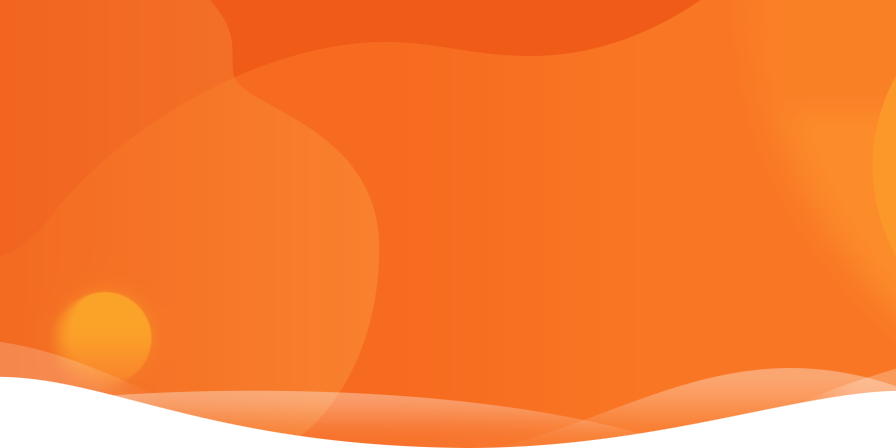
Give the GLSL for this background, as a Shadertoy shader.

```glsl
// Orange banner of layered waves with a soft sun, warm glows and a white curved foot.

#define GRID vec2(768.0, 384.0)          // design units across the canvas
#define SUN_CENTER vec2(90.0, 94.0)
#define SUN_RADIUS 40.0
#define GLOW_BLUR 26.0
#define VEIL_STRENGTH 0.35

const vec3 DEEP_ORANGE = vec3(0.940, 0.355, 0.095);
const vec3 BODY_LEFT   = vec3(0.967, 0.420, 0.125);
const vec3 BODY_RIGHT  = vec3(0.976, 0.463, 0.140);
const vec3 BLOB_LEFT   = vec3(0.952, 0.415, 0.130);
const vec3 BLOB_RIGHT  = vec3(0.976, 0.505, 0.180);
const vec3 SHADE_LEFT  = vec3(0.945, 0.395, 0.125);
const vec3 SHADE_RIGHT = vec3(0.955, 0.435, 0.150);
const vec3 GLOW_OUTER  = vec3(0.980, 0.500, 0.150);
const vec3 GLOW_INNER  = vec3(0.990, 0.550, 0.165);
const vec3 DISC_COLOR  = vec3(0.990, 0.595, 0.165);
const vec3 SUN_TOP     = vec3(0.984, 0.635, 0.160);
const vec3 SUN_FOOT    = vec3(0.980, 0.530, 0.170);

vec2 bezier(vec2 a, vec2 b, vec2 c, vec2 d, float t) {
    float s = 1.0 - t;
    return s*s*s*a + 3.0*s*s*t*b + 3.0*s*t*t*c + t*t*t*d;
}

// Height of a cubic whose first coordinate rises steadily, found by bisection
float curveAt(float x, vec2 a, vec2 b, vec2 c, vec2 d) {
    float t = 0.5, stepSize = 0.25;
    for (int i = 0; i < 16; i++) {
        t += bezier(a, b, c, d, t).x < x ? stepSize : -stepSize;
        stepSize *= 0.5;
    }
    return bezier(a, b, c, d, t).y;
}

// Smooth coverage, full where the signed value is positive
float fill(float d) {
    return clamp(0.5 + d / max(fwidth(d), 1e-4), 0.0, 1.0);
}

float bodyTop(float x) {
    if (x < 40.0)  return curveAt(x, vec2(0, 164), vec2(15, 169), vec2(28, 180), vec2(40, 194));
    if (x < 330.0) return curveAt(x, vec2(40, 194), vec2(100, 275), vec2(225, 348), vec2(330, 348));
    if (x < 455.0) return curveAt(x, vec2(330, 348), vec2(375, 348), vec2(405, 336), vec2(455, 336));
    return curveAt(x, vec2(455, 336), vec2(510, 336), vec2(560, 356), vec2(602, 385));
}

// Right side of the left blob, as x for a given y
float blobSide(float y) {
    if (y < 171.0) return curveAt(y, vec2(4, 250), vec2(40, 300), vec2(105, 325), vec2(171, 325));
    if (y < 322.0) return curveAt(y, vec2(171, 325), vec2(280, 325), vec2(292, 200), vec2(322, 200));
    return curveAt(y, vec2(322, 200), vec2(340, 197), vec2(355, 206), vec2(384, 180));
}

float footTop(float x) {
    if (x < 400.0) return curveAt(x, vec2(0, 61), vec2(95, 60), vec2(180, 2), vec2(400, 0));
    return curveAt(x, vec2(400, 0), vec2(560, 0), vec2(680, 47), vec2(768, 49));
}

vec3 addVeil(vec3 color, float top, float y, float alpha) {
    return mix(color, vec3(1.0), fill(top - y) * alpha * VEIL_STRENGTH);
}

void mainImage(out vec4 fragColor, in vec2 fragCoord) {
    vec2 p = fragCoord / iResolution.xy * GRID;

    // Main body and the overlapping blob
    float body = fill(bodyTop(p.x) - p.y);
    float blob = fill(blobSide(p.y) - p.x);
    vec3 bodyColor = mix(BODY_LEFT, BODY_RIGHT, smoothstep(320.0, 580.0, p.x));
    vec3 blobColor = mix(BLOB_LEFT, BLOB_RIGHT, clamp(p.x / 325.0, 0.0, 1.0));
    vec3 shadeColor = mix(SHADE_LEFT, SHADE_RIGHT, clamp(p.x / 200.0, 0.0, 1.0));
    vec3 color = mix(mix(DEEP_ORANGE, shadeColor, blob), mix(bodyColor, blobColor, blob), body);

    // Blurred glows and disc on the right
    float side = p.x - curveAt(p.y, vec2(80, 790), vec2(170, 690), vec2(260, 640), vec2(384, 640));
    color = mix(color, GLOW_OUTER, smoothstep(-GLOW_BLUR, GLOW_BLUR, side) * body);
    float inner = smoothstep(0.0, 2.0 * GLOW_BLUR, side) * (1.0 - smoothstep(265.0, 310.0, p.y));
    color = mix(color, GLOW_INNER, inner);
    color = mix(color, DISC_COLOR, fill(158.0 - length(p - vec2(906, 242))));

    // Sun, crisp at upper right and blurred at lower left
    vec2 toSun = p - SUN_CENTER;
    float sunDist = length(toSun) - SUN_RADIUS;
    float facing = dot(toSun / max(length(toSun), 1e-3), vec2(-0.8, -0.5));
    float blur = mix(1.5, 13.0, smoothstep(-0.3, 0.8, facing));
    float sun = 1.0 - smoothstep(-blur, blur, sunDist);
    float halo = 0.3 * exp(-max(sunDist, 0.0) / 6.0);
    vec3 sunColor = mix(SUN_FOOT, SUN_TOP, smoothstep(-38.0, 12.0, toSun.y));
    color = mix(color, sunColor, max(sun, halo));

    // Translucent wave veils, fading toward their feet
    float leftTop = curveAt(p.x, vec2(0, 91), vec2(75, 80), vec2(140, 40), vec2(230, 0));
    color = addVeil(color, leftTop, p.y, 0.55 * (1.0 - smoothstep(50.0, 150.0, p.x)));
    float middleTop = curveAt(p.x, vec2(95, 45), vec2(240, 55), vec2(430, 48), vec2(560, 9));
    color = addVeil(color, middleTop, p.y, mix(0.15, 1.0, smoothstep(5.0, 50.0, p.y)));
    float rightTop = curveAt(p.x, vec2(425, 0), vec2(540, 28), vec2(630, 100), vec2(768, 53));
    color = addVeil(color, rightTop, p.y, mix(0.1, 1.0, smoothstep(2.0, 66.0, p.y)));
    float cornerTop = curveAt(p.x, vec2(680, 36), vec2(710, 50), vec2(735, 58), vec2(768, 68));
    color = addVeil(color, cornerTop, p.y, 0.7 * smoothstep(680.0, 740.0, p.x));

    // White foot
    color = mix(color, vec3(1.0), fill(footTop(p.x) - p.y));
    fragColor = vec4(color, 1.0);
}
```
